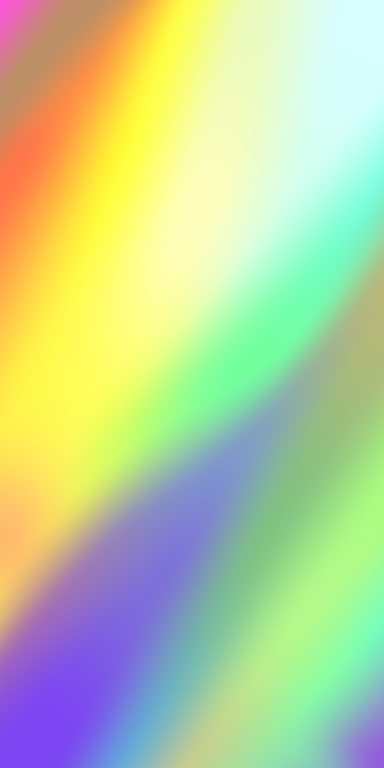
Give the GLSL for this background, as a WebGL 1 fragment shader.

```glsl
precision highp float;

uniform vec2 u_resolution;

#define SOFTNESS 1.0
#define SWAY 0.055
#define GLOW_CENTER vec2(0.0, 0.60)
#define GLOW_RADIUS vec2(0.17, 0.21)
#define PINK vec3(1.00, 0.33, 0.86)
#define TAN vec3(0.74, 0.56, 0.40)
#define CORAL vec3(1.00, 0.46, 0.29)
#define YELLOW vec3(1.00, 1.00, 0.20)
#define APRICOT vec3(1.00, 0.73, 0.43)
#define VIOLET vec3(0.49, 0.27, 0.95)

const float PI = 3.14159;

// Blends three colours along a streak, t from 0 to 1
vec3 ramp(vec3 head, vec3 middle, vec3 tail, float t) {
  vec3 upper = mix(head, middle, smoothstep(0.0, 0.5, t));
  return mix(upper, tail, smoothstep(0.5, 1.0, t));
}

// Paints all that lies below and right of a soft, bowed edge
void streak(inout vec3 color, vec2 p, vec2 start, vec2 end, vec2 blur,
            float bow, vec3 head, vec3 middle, vec3 tail) {
  vec2 axis = end - start;
  vec2 offset = p - start;
  float t = clamp(dot(offset, axis) / dot(axis, axis), 0.0, 1.0);
  float side = (axis.x * offset.y - axis.y * offset.x) / length(axis);
  side -= bow * sin(PI * t);
  float width = SOFTNESS * mix(blur.x, blur.y, t);
  color = mix(color, ramp(head, middle, tail, t),
              smoothstep(-width, width, side));
}

void main() {
  // Canvas spans 1 by 2 units
  vec2 p = gl_FragCoord.xy / u_resolution * vec2(1.0, 2.0);
  vec3 color = PINK;

  // Warm upper left corner
  streak(color, p, vec2(0.10, 2.0), vec2(0.0, 1.87), vec2(0.09), 0.0,
         TAN, TAN, TAN);
  streak(color, p, vec2(0.34, 2.0), vec2(0.0, 1.62), vec2(0.07), 0.0,
         vec3(1.0, 0.62, 0.25), vec3(1.0, 0.55, 0.27), CORAL);

  // Yellow and cream sweep
  streak(color, p, vec2(0.42, 2.0), vec2(0.0, 1.2), vec2(0.07, 0.19), 0.0,
         vec3(1.0, 1.0, 0.25), YELLOW, vec3(1.0, 0.98, 0.28));
  streak(color, p, vec2(0.56, 2.0), vec2(0.15, 0.95), vec2(0.11, 0.15), 0.02,
         vec3(0.92, 0.98, 0.74), vec3(1.0, 1.0, 0.74), vec3(1.0, 1.0, 0.36));

  // Icy highlight and aqua rim
  streak(color, p, vec2(0.78, 2.0), vec2(0.28, 0.88), vec2(0.14, 0.11), 0.11,
         vec3(0.85, 1.0, 1.0), vec3(0.82, 1.0, 0.92), vec3(0.82, 1.0, 0.35));
  streak(color, p, vec2(1.0, 1.62), vec2(0.1, 0.6), vec2(0.13, 0.08), 0.0,
         vec3(0.42, 1.0, 0.88), vec3(0.45, 1.0, 0.62), vec3(1.0, 1.0, 0.30));

  // Apricot glow on the left
  vec2 glow = (p - GLOW_CENTER) / GLOW_RADIUS;
  color = mix(color, APRICOT, exp(-dot(glow, glow)));

  // Swaying central edge, then the violet core
  vec2 swayed = p - vec2(0.0, SWAY * sin(2.0 * PI * p.x));
  streak(color, swayed, vec2(1.0, 1.31), vec2(0.0, 0.37), vec2(0.07, 0.10), 0.0,
         vec3(0.66, 0.68, 0.55), vec3(0.50, 0.60, 0.78), vec3(0.68, 0.45, 0.65));
  streak(color, p, vec2(0.7, 0.9), vec2(0.0, 0.22), vec2(0.09, 0.13), 0.0,
         vec3(0.49, 0.60, 0.83), vec3(0.49, 0.44, 0.85), VIOLET);

  // Olive to teal streak
  streak(color, p, vec2(0.95, 1.3), vec2(0.25, 0.03), vec2(0.10), 0.02,
         vec3(0.73, 0.72, 0.47), vec3(0.50, 0.76, 0.51), vec3(0.38, 0.68, 0.85));

  // Lime and mint streaks
  streak(color, p, vec2(1.0, 0.88), vec2(0.41, 0.02), vec2(0.12, 0.10), 0.0,
         vec3(0.66, 1.0, 0.50), vec3(0.71, 0.98, 0.54), vec3(0.80, 0.80, 0.55));
  streak(color, p, vec2(1.0, 0.48), vec2(0.6, 0.02), vec2(0.11), 0.0,
         vec3(0.42, 1.0, 0.78), vec3(0.50, 1.0, 0.66), vec3(0.60, 0.90, 0.65));

  // Purple lower right corner
  streak(color, p, vec2(1.0, 0.21), vec2(0.8, 0.0), vec2(0.14), 0.0,
         vec3(0.57, 0.40, 0.86), vec3(0.58, 0.36, 0.86), vec3(0.50, 0.68, 0.78));

  gl_FragColor = vec4(color, 1.0);
}
```
